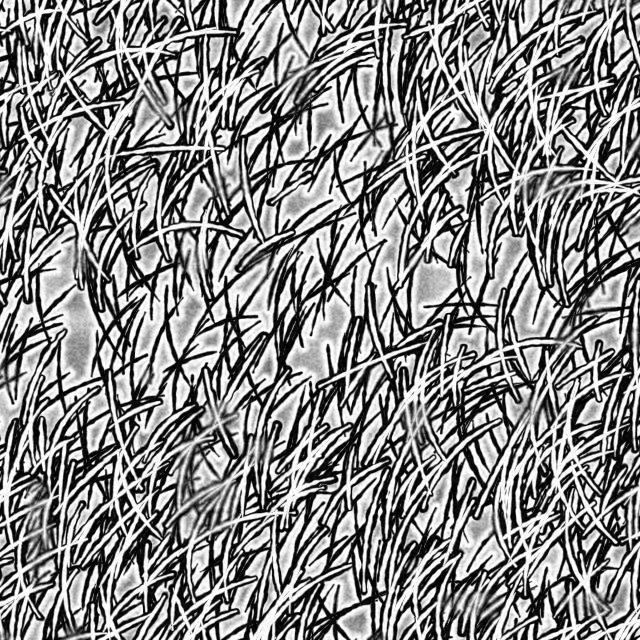
Reproduce this texture procedurally as a WebGL 1 fragment shader.

```glsl
precision highp float;
uniform vec2 u_resolution;

#define CELL 0.12
#define STROKES 8
#define HALF_WIDTH 0.0034
#define HALO 0.0048
#define SOFTNESS 0.0016
#define WOBBLE 0.0024
#define GRAIN 0.22
#define LIGHT 0.98
#define DARK 0.03

vec4 hash4(vec2 p) {
  vec4 q = fract(p.xyxy * vec4(0.1031, 0.1030, 0.0973, 0.1099));
  q += dot(q, q.wzxy + 33.33);
  return fract((q.xxyz + q.yzzw) * q.zywx);
}

float valueNoise(vec2 p) {
  vec2 i = floor(p), f = fract(p);
  f = f * f * (3.0 - 2.0 * f);
  float low = mix(hash4(i).x, hash4(i + vec2(1.0, 0.0)).x, f.x);
  float high = mix(hash4(i + vec2(0.0, 1.0)).x, hash4(i + 1.0).x, f.x);
  return mix(low, high, f.y);
}

// Density of pale blades: clumps parted by a level band and a thin upright one.
float clumpDensity(vec2 p) {
  float level = abs(p.y - 0.47 - 0.08 * p.x) - 0.06;
  float upright = abs(p.x - 0.53 + 0.09 * p.y) - 0.025;
  float edge = min(level, upright) + 0.06 * (valueNoise(p * 9.0) - 0.5);
  return smoothstep(0.0, 0.06, edge);
}

// Signed distance to one tapered blade bending towards its right side.
float blade(vec2 p, float angle, float halfLength, float bend) {
  vec2 along = vec2(cos(angle), sin(angle));
  float u = dot(p, along);
  float v = dot(p, vec2(-along.y, along.x));
  float t = clamp(u, -halfLength, halfLength);
  float slope = 2.0 * bend * t;
  float across = (v + bend * t * t) / sqrt(1.0 + slope * slope);
  float taper = 1.0 - 0.55 * t * t / (halfLength * halfLength);
  return length(vec2(across, u - t)) - HALF_WIDTH * taper;
}

// Nearest blade of a scattered layer; clumped = 1 keeps blades in clumps only.
float bladeField(vec2 p, float seed, float clumped) {
  vec2 home = floor(p / CELL);
  float nearest = 1.0;
  for (int y = -1; y <= 1; y++) {
    for (int x = -1; x <= 1; x++) {
      vec2 cell = home + vec2(float(x), float(y));
      float keep = 1.0;
      if (clumped > 0.5) keep = 0.8 * clumpDensity((cell + 0.5) * CELL);
      for (int k = 0; k < STROKES; k++) {
        vec4 h = hash4(cell + 40.0 + vec2(float(k) * 17.3, seed));
        vec4 g = hash4(cell + 90.0 + vec2(seed, float(k) * 23.7));
        vec2 center = (cell + h.xy) * CELL;
        if (g.x < keep) {
          float angle = mix(0.1, 2.25, 0.5 * (h.z + g.y) + 0.2 * (g.w - 0.5));
          float halfLength = mix(0.035, 0.1, h.w);
          float d = blade(p - center, angle, halfLength, mix(0.4, 3.8, g.z));
          nearest = min(nearest, d);
        }
      }
    }
  }
  return nearest;
}

void main() {
  vec2 p = gl_FragCoord.xy / u_resolution;

  // Ragged outlines, with a few blurred places
  float ragged = WOBBLE * (valueNoise(p * 130.0) - 0.5);
  float blurred = smoothstep(0.68, 0.95, valueNoise(p * 17.0 + 5.0));
  float soft = SOFTNESS * (1.0 + 1.8 * blurred);
  float darkBlade = bladeField(p, 3.0, 0.0) + ragged;
  float paleBlade = bladeField(p, 61.0, 1.0) + ragged;

  // Ground: bright beside the blades, grey in open gaps
  float open = smoothstep(0.003, 0.014, min(darkBlade, paleBlade));
  float patchy = 0.35 + 0.65 * valueNoise(p * 26.0);
  float tone = mix(LIGHT, 0.45, open * patchy);

  // Dark blades, then pale blades with their dark surround
  tone = mix(DARK, tone, smoothstep(-soft, soft, darkBlade));
  float surround = HALO * (0.4 + 1.2 * valueNoise(p * 60.0 + 11.0));
  tone = mix(DARK, tone, smoothstep(-soft, soft, paleBlade - surround));
  tone = mix(LIGHT, tone, smoothstep(-soft, soft, paleBlade));

  // Fine grain, strongest in the mid tones
  float grain = valueNoise(p * 400.0) - 0.5;
  tone += GRAIN * grain * (0.35 + 2.6 * tone * (1.0 - tone));
  gl_FragColor = vec4(vec3(clamp(tone, 0.0, 1.0)), 1.0);
}
```
